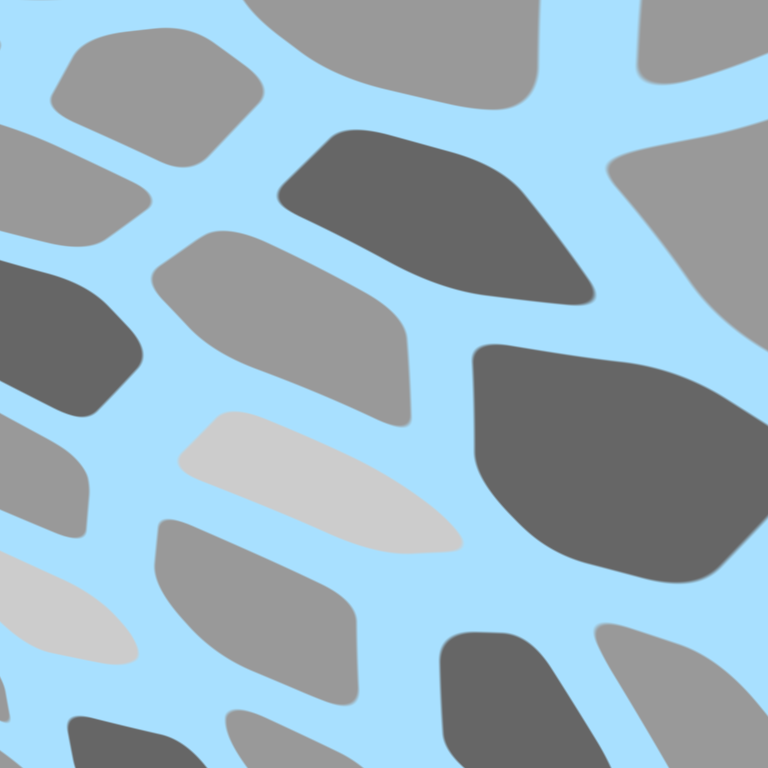
Reproduce this pattern procedurally as a WebGL 2 fragment shader.

```glsl
#version 300 es
precision highp float;
// Flat grey stepping stones, stretched along a bending flow, in pale blue water.

uniform vec2 u_resolution;
out vec4 outColor;

const vec3 WATER = vec3(0.66, 0.88, 1.0);
const float LIGHT_GREY = 0.8;
const float MID_GREY = 0.6;
const float DARK_GREY = 0.4;
const float LIGHT_SHARE = 0.13;
const float DARK_SHARE = 0.21;

vec2 hash2(vec2 p) {
    vec3 q = fract(p.xyx * vec3(0.1031, 0.1030, 0.0973));
    q += dot(q, q.yzx + 33.33);
    return fract((q.xx + q.yz) * q.zy);
}

float smoothMin(float a, float b, float k) {
    float h = max(k - abs(a - b), 0.0) / k;
    return min(a, b) - h * h * k * 0.25;
}

// Fans the flow out: steep at the lower left, level at the top, wider to the right.
vec2 flowWarp(vec2 p) {
    float along = p.x * (1.25 - 0.25 * p.x) - 0.3 * p.y + 0.02 * sin(6.0 * p.y + 1.0);
    float across = p.y + 0.75 * p.x * (1.0 - 0.7 * p.y) - 0.15 * p.x * p.x;
    return vec2(along, across + 0.012 * sin(7.0 * p.x + 3.0 * p.y));
}

// Jittered centres, with every other row shifted by half a cell.
vec2 cellCentre(vec2 id, float jitter) {
    vec2 rowShift = vec2(0.5 * mod(id.y, 2.0), 0.0);
    return id + 0.5 + rowShift + jitter * (hash2(id + 17.0) - 0.5);
}

vec2 nearestCell(vec2 p, float jitter) {
    vec2 best = floor(p);
    float bestDist = 1e5;
    for (int y = -2; y <= 2; y++) {
        for (int x = -2; x <= 2; x++) {
            vec2 id = floor(p) + vec2(x, y);
            vec2 toCentre = cellCentre(id, jitter) - p;
            float dist = dot(toCentre, toCentre);
            if (dist < bestDist) {
                bestDist = dist;
                best = id;
            }
        }
    }
    return best;
}

// Distance to the border of a cell, with its corners rounded off.
float borderDistance(vec2 p, vec2 id, float jitter, float rounding) {
    vec2 centre = cellCentre(id, jitter);
    float dist = 10.0;
    for (int y = -2; y <= 2; y++) {
        for (int x = -2; x <= 2; x++) {
            if (x == 0 && y == 0) continue;
            vec2 other = cellCentre(id + vec2(x, y), jitter);
            float side = dot(0.5 * (centre + other) - p, normalize(other - centre));
            dist = smoothMin(dist, side, rounding);
        }
    }
    return dist;
}

// Evenly spread rank per cell, which keeps the shares of the greys steady.
float stoneRank(vec2 id) {
    return fract(id.x * 0.7549 + id.y * 0.5698 + 0.3);
}

float stoneGrey(float rank) {
    if (rank < LIGHT_SHARE) return LIGHT_GREY;
    return rank < LIGHT_SHARE + DARK_SHARE ? DARK_GREY : MID_GREY;
}

// Gap between stone and cell border; light stones are the small ones.
float stoneInset(vec2 id, float rank) {
    float extra = rank < LIGHT_SHARE ? 0.08 : 0.0;
    return 0.115 + extra + 0.05 * (hash2(id + 5.0).x - 0.5);
}

void main() {
    vec2 uv = gl_FragCoord.xy / u_resolution.y;
    vec2 p = flowWarp(uv) * vec2(2.1, 6.0);

    float jitter = 0.7;
    vec2 id = nearestCell(p, jitter);
    float border = borderDistance(p, id, jitter, 0.12);

    float rank = stoneRank(id);
    float inset = stoneInset(id, rank);
    float softness = max(fwidth(border), 0.007);
    float stone = smoothstep(inset - softness, inset + softness, border);

    outColor = vec4(mix(WATER, vec3(stoneGrey(rank)), stone), 1.0);
}
```
